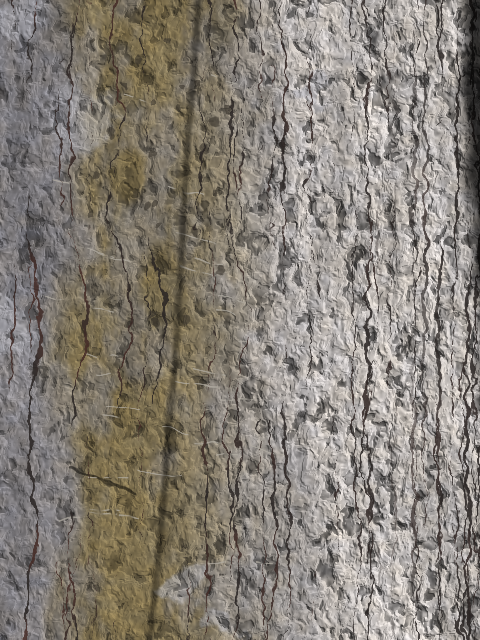
Write a Shadertoy shader that draws this texture.

```glsl
// Sunlit tree bark: ragged relief, vertical fissures, olive algae, pale lichen and a thin cast shadow.

float hash(vec2 p) {
    vec3 q = fract(vec3(p.xyx) * 0.1031);
    q += dot(q, q.yzx + 33.33);
    return fract((q.x + q.y) * q.z);
}

vec2 hash2(vec2 p) {
    return vec2(hash(p), hash(p + 57.3));
}

float noise(vec2 p) {
    vec2 cell = floor(p), f = fract(p);
    f = f * f * (3.0 - 2.0 * f);
    float low = mix(hash(cell), hash(cell + vec2(1, 0)), f.x);
    float high = mix(hash(cell + vec2(0, 1)), hash(cell + vec2(1, 1)), f.x);
    return mix(low, high, f.y);
}

// Octaves are not rotated, so a stretched grain keeps its direction.
float fbm(vec2 p, int octaves) {
    float sum = 0.0, amplitude = 0.5;
    for (int i = 0; i < octaves; i++) {
        sum += amplitude * noise(p);
        p = p * 2.03 + vec2(17.1, 9.7);
        amplitude *= 0.5;
    }
    return sum;
}

// Turns a smooth height into plates with steep broken rims.
float terrace(float h, float steps) {
    float level = h * steps;
    return (floor(level) + smoothstep(0.25, 0.75, fract(level))) / steps;
}

float barkHeight(vec2 p) {
    vec2 warp = vec2(fbm(p * 48.0, 3), fbm(p * 48.0 + 31.0, 3)) - 0.44;
    vec2 q = p + 0.022 * warp;
    float plates = terrace(fbm(q * vec2(64.0, 40.0), 4), 7.0);
    return plates + 0.22 * (noise(q * vec2(150.0, 105.0) + 5.0) - 0.5);
}

// Broken, wandering vertical fissures; amount sets how much of each is open.
float fissures(vec2 p, float count, float amount, float width, float seed) {
    float wander = fbm(vec2(p.x * 4.0, p.y * 6.0) + seed, 3) - 0.44;
    float ragged = fbm(p * vec2(60.0, 45.0) + seed, 4) - 0.47;
    float x = (p.x + 0.020 * ragged) * count + 0.9 * wander;
    float column = floor(x);
    float center = mix(0.15, 0.85, hash(vec2(column, seed)));
    float d = abs(fract(x) - center) / count;
    float open = 0.55 * noise(vec2(column * 7.3 + seed, p.y * 4.0))
               + 0.45 * fbm(p * vec2(70.0, 42.0) + seed * 3.0, 3);
    float halfWidth = width * clamp((open - 1.0 + amount) * 4.0, -0.6, 1.0);
    return smoothstep(-0.0007, 0.0008, halfWidth - d);
}

float segment(vec2 p, vec2 a, vec2 b, float width) {
    vec2 pa = p - a, ba = b - a;
    float d = length(pa - ba * clamp(dot(pa, ba) / dot(ba, ba), 0.0, 1.0));
    return 1.0 - smoothstep(width * 0.4, width + 0.0008, d);
}

float scratches(vec2 p) {
    float mask = 0.0;
    for (int i = 0; i < 36; i++) {
        vec2 r = hash2(vec2(i, 3)), s = hash2(vec2(i, 9));
        vec2 start = vec2(0.06 + 0.36 * r.x, 0.1 + 0.85 * r.y * mix(0.35, 1.0, s.y));
        vec2 span = (0.02 + 0.05 * s.x) * vec2(1.0, 0.05 - 0.45 * s.y);
        vec2 bent = p + vec2(0.0, 0.009 * (noise(p * 45.0) - 0.5));
        mask = max(mask, segment(bent, start, start + span, 0.0009));
    }
    return mask * smoothstep(0.2, 0.5, noise(p * 90.0));
}

float knobs(vec2 p) {
    float mask = 0.0;
    for (int i = 0; i < 24; i++) {
        vec2 r = hash2(vec2(i, 21));
        vec2 d = p - vec2(0.14 + 0.22 * r.x, 0.48 + 0.46 * r.y);
        d += 0.016 * (vec2(fbm(p * 70.0, 3), fbm(p * 70.0 + 9.0, 3)) - 0.44);
        float size = mix(0.004, 0.009, hash(vec2(i, 5)));
        mask = max(mask, 1.0 - smoothstep(size * 0.7, size, length(d * vec2(1.0, 0.85))));
    }
    return mask;
}

float patchAt(vec2 p, vec2 center, float radius) {
    float ragged = length(p - center) + 0.09 * (fbm(p * 28.0, 4) - 0.47);
    return 1.0 - smoothstep(radius * 0.5, radius, ragged);
}

void mainImage(out vec4 fragColor, in vec2 fragCoord) {
    vec2 p = fragCoord / iResolution.y;
    float across = fragCoord.x / iResolution.x + 0.14 * (fbm(p * vec2(11.0, 5.0), 4) - 0.47);
    float sunny = smoothstep(0.3, 0.78, across);

    // Base tints: grey flank, olive middle, bleached sunny side
    float algae = smoothstep(0.08, 0.2, across) * (1.0 - smoothstep(0.3, 0.66, across));
    algae *= 0.45 + 0.55 * smoothstep(0.3, 0.55, fbm(p * vec2(20.0, 11.0) + 4.0, 4));
    vec3 color = mix(vec3(0.47, 0.46, 0.47), vec3(0.70, 0.68, 0.665), sunny);
    color = mix(color, vec3(0.46, 0.405, 0.27), algae * 0.9);
    color *= 0.84 + 0.36 * fbm(vec2(p.x * 34.0, p.y * 5.0), 3);
    color += vec3(0.02, 0.005, -0.025) * (noise(p * 55.0) - 0.5);
    color *= 0.9 + 0.2 * noise(p * vec2(260.0, 200.0));

    // Lichen
    float lichen = patchAt(p, vec2(0.13, 0.81), 0.06) + patchAt(p, vec2(0.01, 0.49), 0.06)
                 + patchAt(p, vec2(0.29, 0.08), 0.035) + patchAt(p, vec2(0.35, 0.03), 0.03)
                 + patchAt(p, vec2(0.49, 0.86), 0.022) + patchAt(p, vec2(0.04, 0.97), 0.05);
    color = mix(color, vec3(0.62, 0.62, 0.645), 0.55 * min(lichen, 1.0));

    // Relief lit from the upper right
    float h = barkHeight(p);
    float slope = h - barkHeight(p + vec2(0.0019, 0.0016));
    float light = 1.05 + slope * mix(1.7, 2.7, sunny);
    light *= mix(1.0, smoothstep(0.12, 0.46, h), mix(0.4, 0.6, sunny));
    color *= clamp(light, 0.28, 1.22);

    // Scars and scratches
    color = mix(color, vec3(0.22, 0.20, 0.17), 0.6 * knobs(p));
    vec2 bent = p + vec2(0.0, 0.03 * (fbm(p * 30.0, 3) - 0.44));
    color *= 1.0 - 0.5 * segment(bent, vec2(0.11, 0.275), vec2(0.21, 0.225), 0.003);
    color = mix(color, vec3(0.70, 0.68, 0.64), 0.7 * scratches(p));

    // Fissures with rusty interiors
    float crack = fissures(p, 15.0, 0.57, 0.0027, 2.0);
    crack = max(crack, fissures(p, 30.0, mix(0.48, 0.6, sunny), 0.0020, 17.0));
    crack = max(crack, fissures(p, 46.0, 0.64, 0.0025, 29.0) * smoothstep(0.74, 0.95, across));
    float rust = smoothstep(0.45, 0.8, noise(p * vec2(24.0, 14.0))) * (1.0 - 0.7 * sunny);
    vec3 crackColor = mix(vec3(0.16, 0.14, 0.135), vec3(0.27, 0.17, 0.15), rust);
    color = mix(color, crackColor, 0.86 * crack);

    // Cast shadow of a thin stem, and the trunk turning away at the right
    float stem = 0.232 + 0.10 * p.y - 0.025 * p.y * p.y + 0.006 * (noise(vec2(p.y * 9.0, 2.0)) - 0.5);
    color *= 1.0 - 0.4 * (1.0 - smoothstep(0.001, 0.009, abs(p.x - stem)));
    float rim = fragCoord.x / iResolution.x + 0.02 * (noise(p * vec2(20.0, 30.0)) - 0.5);
    float rimStart = mix(0.99, 0.945, smoothstep(0.3, 0.9, p.y));
    color *= 1.0 - 0.75 * smoothstep(rimStart, rimStart + 0.04, rim);

    fragColor = vec4(clamp(color, 0.0, 1.0), 1.0);
}
```
